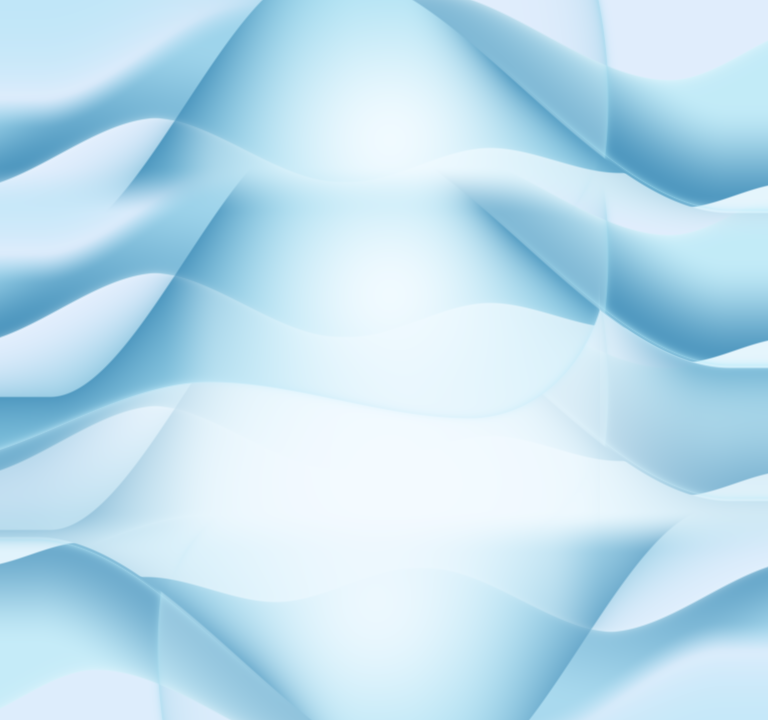
This background is drawn by a Shadertoy shader. Its source:

```glsl
// Translucent ice-blue waves: one folded motif stacked three times and turned once.

const vec3 DEEP = vec3(.29, .58, .74);
const vec3 SOFT = vec3(.62, .83, .92);
const vec3 LAVENDER = vec3(.88, .93, .99);
const vec3 FROST = vec3(.94, .98, 1.);

float ease(float a, float b, float x) { return smoothstep(a, b, x); }
float cover(float d) { return smoothstep(-.013, .013, d); }
float rim(float d) { return exp(-abs(d) * 32.); }

// Converts an implicit height difference to a distance in canvas units
float toDistance(float f) {
    float slope = length(vec2(dFdx(f), dFdy(f)));
    return f * 7.2 / iResolution.y / max(slope, 1e-5);
}

// Wave profiles, with height measured downward
float humpLine(float x) {
    return 2.42 - 2.74 * ease(.5, 3.2, x) + 2.45 * ease(3.2, 7.3, x);
}

float waveLine(float x) {
    return 1.9 - .72 * ease(-.4, 1.6, x) + .64 * ease(1.5, 3.4, x)
         - .34 * ease(3.5, 4.9, x) + .25 * ease(4.9, 6.2, x);
}

float lowerLine(float x) {
    float q = max(0., (x - 4.7) / 1.38);
    float arc = 1. - sqrt(max(0., 1. - q * q));
    return 3.1 - .83 * ease(-.8, 2.1, x) + .36 * ease(2.1, 4.7, x) - 1.63 * arc;
}

vec3 motif(vec2 p) {
    float x = p.x;
    float hump = toDistance(p.y - humpLine(x));
    float wave = toDistance(p.y - waveLine(x));
    float lower = toDistance(p.y - lowerLine(x));
    float crest = p.y - 1. + .95 * ease(.4, 2.5, x);
    float valley = toDistance(p.y + .1 - .9 * ease(4.2, 6.7, x) + .55 * ease(6.7, 8.2, x));
    float tip = toDistance(p.y - 2.08 + .25 * ease(6.8, 7.9, x));
    float side = 6.08 - .1 * (1. - p.y) * (1. - p.y) - x;

    // Left sheets: sky, dark fold, pale leaf
    vec3 left = mix(vec3(.74, .90, .97), LAVENDER, exp(-abs(crest) * 2.5));
    left = mix(left, SOFT, .6 * exp(min(hump, 0.) * 3.));
    vec3 fold = mix(mix(DEEP, SOFT, .6 * ease(0., 1.8, x)), SOFT, ease(0., .8, -wave));
    left = mix(left, fold, ease(-.08, .3, crest));
    vec3 leaf = mix(LAVENDER, vec3(.68, .85, .93), ease(0., .9, wave));
    leaf = mix(leaf, vec3(.50, .74, .85), .5 * exp(min(hump, 0.) * 7.));
    left = mix(left, leaf, cover(wave));

    // Right sheets: sky, shaded ribbon, white tip
    vec3 right = mix(LAVENDER, vec3(.70, .85, .93), .7 * cover(side) * exp(-max(side, 0.) * 4.));
    vec3 ribbon = mix(DEEP, vec3(.76, .92, .97), ease(0., 1.1, -hump));
    ribbon = mix(ribbon, vec3(.82, .94, .98), .4 * cover(side));
    ribbon = mix(ribbon, FROST, .45 * rim(valley * .5));
    right = mix(right, ribbon, cover(valley));
    right = mix(right, vec3(.90, .96, .99), cover(tip) * ease(6.8, 6.95, x));
    right = mix(right, vec3(.60, .84, .92), .5 * rim(side));

    // Glowing body under the hump
    vec2 q = (p - vec2(3.9, 1.4)) * .75;
    vec3 body = mix(vec3(.62, .86, .94), FROST, exp(-dot(q, q)));
    float inside = max(hump, 0.);
    body = mix(body, DEEP, .95 * exp(-inside * 1.6) * (1. - ease(1.8, 3.6, x)));
    body = mix(body, DEEP, .9 * exp(-inside * 4.5) * ease(4., 5.2, x));
    float veil = cover(wave) * ease(1.6, 2.2, x) * (.3 + .4 * ease(2.5, 4.2, x));
    body = mix(body, FROST, veil);
    body = mix(body, vec3(.74, .90, .96), .35 * rim(lower) * (1. - ease(5.8, 6., x)));

    // Join the sheets and light their rims
    vec3 col = mix(mix(left, right, ease(3.2, 3.4, x)), body, cover(hump));
    col = mix(col, FROST, .3 * rim(wave) * (1. - ease(5.6, 6.1, x)) * (1. - cover(hump) * .5));
    return mix(col, vec3(.70, .92, .98), .5 * rim(hump + .03) * ease(4.5, 6.5, x));
}

void mainImage(out vec4 fragColor, in vec2 fragCoord) {
    vec2 uv = fragCoord / iResolution.xy;
    vec2 p = vec2(uv.x, 1. - uv.y) * vec2(7.68, 7.2);

    // Top motif melts into the second
    vec3 col = motif(p);
    vec3 second = motif(p - vec2(0., 1.55));
    col = mix(col, second, ease(-.25, .25, p.y - 1.9 - .3 * ease(5., 7., p.x)));

    // Misty third motif, shaded where the second overhangs it
    float below = toDistance(p.y - 1.55 - max(lowerLine(p.x), humpLine(p.x)));
    float outer = ease(1.2, 3.8, abs(p.x - 3.84));
    vec3 third = mix(motif(p - vec2(0., 2.88)), FROST, .85 - .55 * outer);
    float shade = ease(5.7, 7., p.x) + .6 * (1. - ease(.2, 1.8, p.x));
    third = mix(third, vec3(.36, .65, .79), .8 * shade * exp(-max(below, 0.) * 1.9));
    col = mix(col, third, cover(below));
    col = mix(col, vec3(.76, .92, .98), .4 * rim(below));

    // Turned motif along the bottom
    vec3 turned = motif(vec2(7.66, 7.5) - p);
    turned = mix(turned, vec3(.82, .93, .98), .2);
    col = mix(col, turned, ease(5.1, 5.55, p.y));

    // Central haze
    vec2 haze = (p - vec2(3.9, 4.9)) / vec2(1.9, 1.);
    col = mix(col, vec3(.96, .98, 1.), .75 * exp(-dot(haze, haze)));
    fragColor = vec4(col, 1.);
}
```
